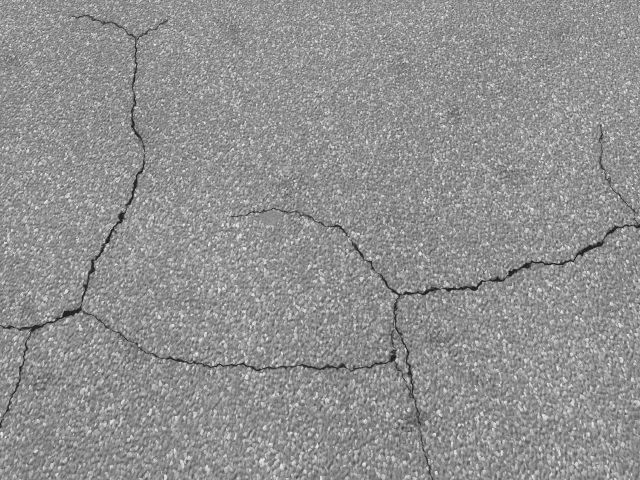
Write a Shadertoy shader that draws this texture.

```glsl
// Weathered grey asphalt seen at a slant, split by a few branching cracks.
// Irregular stone chips (warped Voronoi) sit in an embossed noise binder on
// a tilted plane; cracks are segment chains roughened by gradient noise.

const float BASE_GREY = 0.560;      // average tone
const float CRACK_GREY = 0.14;
const float PATCH_GREY = 0.55;
const float HORIZON = 2.6;          // height at which the plane vanishes
const vec2 CHIP_DENSITY = vec2(400.0, 660.0);
const vec2 LIGHT_DIR = vec2(-0.6, 0.8);
const float CHIP_WARP = 0.7;        // makes the chips angular
const float CHIP_RELIEF = 0.17;     // light and shade across each chip
const float CHIP_VARIATION = 0.24;  // tone change from chip to chip
const float CHIP_LIFT = 0.05;       // chips lighter than the binder
const float PALE_CHIPS = 0.12;
const float GRIT_RELIEF = 0.26;
const float MOTTLE = 0.045;
const float STAIN = 0.085;
const float WIDE = 0.0023;          // crack half widths
const float MEDIUM = 0.0016;
const float THIN = 0.0008;

vec2 hash2(vec2 cell) {
    vec3 h = fract(cell.xyx * vec3(0.1031, 0.1030, 0.0973));
    h += dot(h, h.yzx + 33.33);
    return fract((h.xx + h.yz) * h.zy);
}
float corner(vec2 cell, vec2 offset) {
    return dot(hash2(cell) * 2.0 - 1.0, offset);
}
float gradientNoise(vec2 p) {
    vec2 i = floor(p), f = p - i, e = vec2(1.0, 0.0);
    vec2 u = f * f * f * (f * (f * 6.0 - 15.0) + 10.0);
    return mix(mix(corner(i, f), corner(i + e, f - e), u.x),
               mix(corner(i + e.yx, f - e.yx), corner(i + 1.0, f - 1.0), u.x), u.y);
}
vec2 noise2(vec2 p) {
    return vec2(gradientNoise(p), gradientNoise(p + 40.0));
}

// Tone of chips and binder, relative to the average
float grit(vec2 p) {
    float depth = 1.0 / (HORIZON - p.y);
    vec2 ground = vec2(p.x - 0.667, 1.0) * depth * CHIP_DENSITY;
    vec2 bump = ground * 1.1, tilt = LIGHT_DIR * 0.3;
    float tone = GRIT_RELIEF * (gradientNoise(bump - tilt) - gradientNoise(bump + tilt));
    ground += CHIP_WARP * noise2(ground * 0.9 + 15.0);
    vec2 cell = floor(ground), nearest = vec2(2.0), id = cell;
    for (int y = -1; y <= 1; y++)
    for (int x = -1; x <= 1; x++) {
        vec2 c = cell + vec2(x, y);
        vec2 offset = ground - c - hash2(c);
        if (dot(offset, offset) < dot(nearest, nearest)) {
            nearest = offset;
            id = c;
        }
    }
    vec2 kind = hash2(id + 71.0);
    float radius = 0.25 + 0.4 * kind.y;
    float mask = 1.0 - smoothstep(radius - 0.12, radius + 0.12, length(nearest));
    float chip = CHIP_LIFT + CHIP_VARIATION * (kind.x - 0.5) + PALE_CHIPS * pow(kind.x, 8.0);
    chip += CHIP_RELIEF * dot(nearest, LIGHT_DIR) + 0.5 * tone;
    return mix(tone - CHIP_LIFT, chip, mask);
}

float segment(vec2 p, vec2 a, vec2 b) {
    vec2 ab = b - a;
    return length(p - a - ab * clamp(dot(p - a, ab) / dot(ab, ab), 0.0, 1.0));
}
float chain(vec2 p, vec2 a, vec2 b, vec2 c, vec2 d) {
    return min(segment(p, a, b), min(segment(p, b, c), segment(p, c, d)));
}

// Signed distance to the crack network
float cracks(vec2 p) {
    float swell = 1.0 + 1.5 * gradientNoise(p * 45.0 + 20.0);
    p += 0.014 * noise2(p * 17.0) + 0.010 * noise2(p * 58.0) + 0.005 * noise2(p * 130.0);
    vec2 leftFork = vec2(0.165, 0.354), topFork = vec2(0.283, 0.922);
    vec2 rightFork = vec2(0.833, 0.384), lowFork = vec2(0.821, 0.349);
    vec2 bend = vec2(0.300, 0.661), leftJoint = vec2(0.066, 0.309);
    vec2 rise = vec2(1.198, 0.458), arch = vec2(0.703, 0.531);
    vec2 sag = vec2(0.347, 0.250), foot = vec2(0.863, 0.167);
    // Broad cracks
    float wide = chain(p, bend, vec2(0.260, 0.557), vec2(0.196, 0.453), leftFork);
    wide = min(wide, chain(p, rightFork, vec2(1.042, 0.415), vec2(1.111, 0.450), rise));
    wide = min(wide, chain(p, rise, vec2(1.250, 0.500), vec2(1.293, 0.528), vec2(1.350, 0.531)));
    wide = min(wide, segment(p, leftFork, leftJoint));
    // Middling cracks
    float medium = chain(p, topFork, vec2(0.273, 0.757), vec2(0.298, 0.700), bend);
    medium = min(medium, chain(p, leftJoint, vec2(0.045, 0.230), vec2(0.017, 0.158), vec2(-0.02, 0.06)));
    medium = min(medium, chain(p, arch, vec2(0.760, 0.460), vec2(0.816, 0.392), rightFork));
    medium = min(medium, chain(p, sag, vec2(0.520, 0.234), vec2(0.764, 0.236), vec2(0.819, 0.250)));
    medium = min(medium, chain(p, rightFork, lowFork, vec2(0.845, 0.262), foot));
    medium = min(medium, segment(p, vec2(-0.02, 0.328), leftJoint));
    // Hairline branches
    float thin = chain(p, vec2(0.148, 0.965), vec2(0.235, 0.952), topFork, vec2(0.352, 0.957));
    thin = min(thin, chain(p, leftFork, vec2(0.243, 0.309), vec2(0.290, 0.275), sag));
    thin = min(thin, chain(p, vec2(0.486, 0.552), vec2(0.573, 0.563), vec2(0.650, 0.545), arch));
    thin = min(thin, chain(p, vec2(1.250, 0.740), vec2(1.262, 0.635), vec2(1.300, 0.580), vec2(1.333, 0.531)));
    thin = min(thin, chain(p, lowFork, vec2(0.819, 0.250), foot, vec2(0.898, -0.01)));
    // Crumbled holes at two junctions
    float holes = min(segment(p, vec2(0.132, 0.343), leftFork) - 0.005, length(p - vec2(0.817, 0.249)) - 0.006);
    return min(min(wide - WIDE * swell, medium - MEDIUM * swell), min(thin - THIN * swell, holes));
}

void mainImage(out vec4 fragColor, in vec2 fragCoord) {
    float pixel = 1.0 / iResolution.y, grain = 0.0;
    vec2 p = fragCoord * pixel;
    for (int i = 0; i < 4; i++)     // four samples smooth the chip edges
        grain += 0.25 * grit(p + (vec2(i % 2, i / 2) - 0.5) * 0.5 * pixel);
    // Broad mottling, dark stains and one smooth worn patch
    float grey = BASE_GREY + MOTTLE * gradientNoise(p * 3.0) + 0.02 * (p.y - 0.5);
    grey -= STAIN * smoothstep(0.25, 0.55, gradientNoise(p * vec2(9.0, 12.0) + 7.0));
    float worn = length((p - vec2(0.567, 0.547)) / vec2(0.024, 0.017)) + 0.5 * gradientNoise(p * 60.0);
    grey = mix(grey + grain, PATCH_GREY + grain * 0.3, 1.0 - smoothstep(0.7, 1.1, worn));
    // Cracks with a faint shadow along their lips
    float d = cracks(p);
    grey -= 0.04 * exp(-max(d, 0.0) / 0.004);
    grey = mix(grey, CRACK_GREY, 1.0 - smoothstep(-pixel, pixel, d));
    fragColor = vec4(vec3(clamp(grey, 0.0, 1.0)), 1.0);
}
```
